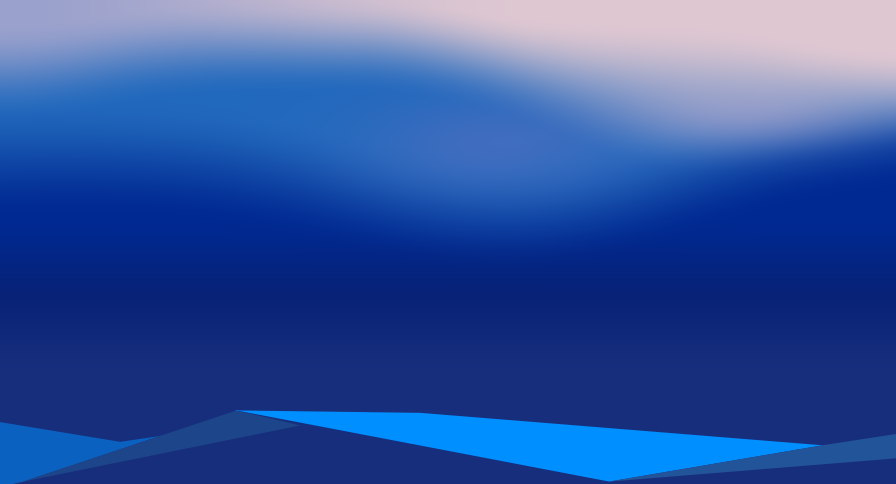
Give the GLSL for this background, as a Shadertoy shader.

```glsl
// Dusk sky over low faceted hills. The sky stacks soft colour bands whose
// heights bend across the canvas, with two broad glows; the hills are flat
// convex polygons built from half-plane distances.

const vec3 NAVY   = vec3(0.09, 0.18, 0.49);
const vec3 DEEP   = vec3(0.03, 0.13, 0.46);
const vec3 ROYAL  = vec3(0.00, 0.16, 0.57);
const vec3 AZURE  = vec3(0.13, 0.41, 0.74);
const vec3 VIOLET = vec3(0.29, 0.43, 0.75);
const vec3 LILAC  = vec3(0.60, 0.58, 0.79);
const vec3 MIST   = vec3(0.60, 0.63, 0.80);
const vec3 ROSE   = vec3(0.87, 0.78, 0.82);

const vec3 LAKE   = vec3(0.04, 0.38, 0.75);
const vec3 RIDGE  = vec3(0.11, 0.27, 0.54);
const vec3 BRIGHT = vec3(0.00, 0.56, 1.00);
const vec3 SLATE  = vec3(0.13, 0.33, 0.60);

// Bell curve around a centre
float bell(float x, float centre, float width) {
    float t = (x - centre) / width;
    return exp(-t * t);
}

// Soft elliptical glow
float glow(vec2 p, vec2 centre, vec2 radius) {
    vec2 t = (p - centre) / radius;
    return exp(-dot(t, t));
}

// 1 above a soft horizontal edge, 0 below; depth runs downwards
float above(float depth, float edge, float softness) {
    return 1.0 - smoothstep(edge - softness, edge + softness, depth);
}

// Sky colour; p.x runs left to right, p.y runs down from the top
vec3 sky(vec2 p) {
    float azureEdge = mix(0.326, 0.268, p.x) + 0.147 * bell(p.x, 0.58, 0.27);
    float azureSoft = mix(0.13, 0.11, p.x);
    float hazeEdge = mix(0.095, 0.21, smoothstep(0.4, 0.8, p.x))
                   + 0.055 * bell(p.x, 0.0, 0.15);
    float hazeSoft = 0.10 + 0.06 * bell(p.x, 0.77, 0.15);

    vec3 colour = mix(NAVY, DEEP, above(p.y, 0.68, 0.10));
    colour = mix(colour, ROYAL, above(p.y, 0.54, 0.10));
    colour = mix(colour, AZURE, above(p.y, azureEdge, azureSoft));
    colour = mix(colour, VIOLET, 0.75 * glow(p, vec2(0.55, 0.30), vec2(0.14, 0.10)));
    colour = mix(colour, LILAC, 0.50 * glow(p, vec2(0.84, 0.24), vec2(0.14, 0.07)));

    vec3 haze = mix(MIST, ROSE, smoothstep(0.0, 0.6, p.x));
    return mix(colour, haze, above(p.y, hazeEdge, hazeSoft));
}

// Signed distance to the line a-b, positive on its left
float edgeDistance(vec2 p, vec2 a, vec2 b) {
    vec2 along = normalize(b - a);
    vec2 offset = p - a;
    return along.x * offset.y - along.y * offset.x;
}

// Coverage of a convex quad with clockwise corners
float quad(vec2 uv, vec2 a, vec2 b, vec2 c, vec2 d, vec2 size) {
    vec2 scale = vec2(size.x / size.y, 1.0);
    vec2 p = uv * scale;
    a *= scale;
    b *= scale;
    c *= scale;
    d *= scale;
    float dist = max(max(edgeDistance(p, a, b), edgeDistance(p, b, c)),
                     max(edgeDistance(p, c, d), edgeDistance(p, d, a)));
    return clamp(0.5 - dist * size.y, 0.0, 1.0);
}

float triangle(vec2 uv, vec2 a, vec2 b, vec2 c, vec2 size) {
    return quad(uv, a, b, c, 0.5 * (c + a), size);
}

void mainImage(out vec4 fragColor, in vec2 fragCoord) {
    vec2 size = iResolution.xy;
    vec2 uv = fragCoord / size;
    vec3 colour = sky(vec2(uv.x, 1.0 - uv.y));

    // Shared corners of the hills
    vec2 leftFoot = vec2(0.026, 0.005);
    vec2 peak = vec2(0.264, 0.152);
    vec2 rightFoot = vec2(0.680, 0.005);
    vec2 shoulder = vec2(0.918, 0.080);

    // Left slope, in two overlapping facets
    float slope = quad(uv, vec2(-0.02, 0.134), vec2(0.151, 0.082),
                       leftFoot, vec2(-0.02, -0.015), size);
    float spur = triangle(uv, vec2(0.134, 0.087), vec2(0.178, 0.099), leftFoot, size);
    colour = mix(colour, LAKE, max(slope, spur));

    // Shaded ridge, bright face and right slope
    colour = mix(colour, RIDGE, triangle(uv, leftFoot, peak, vec2(0.335, 0.121), size));
    colour = mix(colour, BRIGHT, quad(uv, peak, vec2(0.469, 0.147), shoulder, rightFoot, size));
    colour = mix(colour, SLATE, quad(uv, rightFoot, shoulder, vec2(1.02, 0.109),
                                     vec2(1.02, 0.056), size));

    fragColor = vec4(colour, 1.0);
}
```
